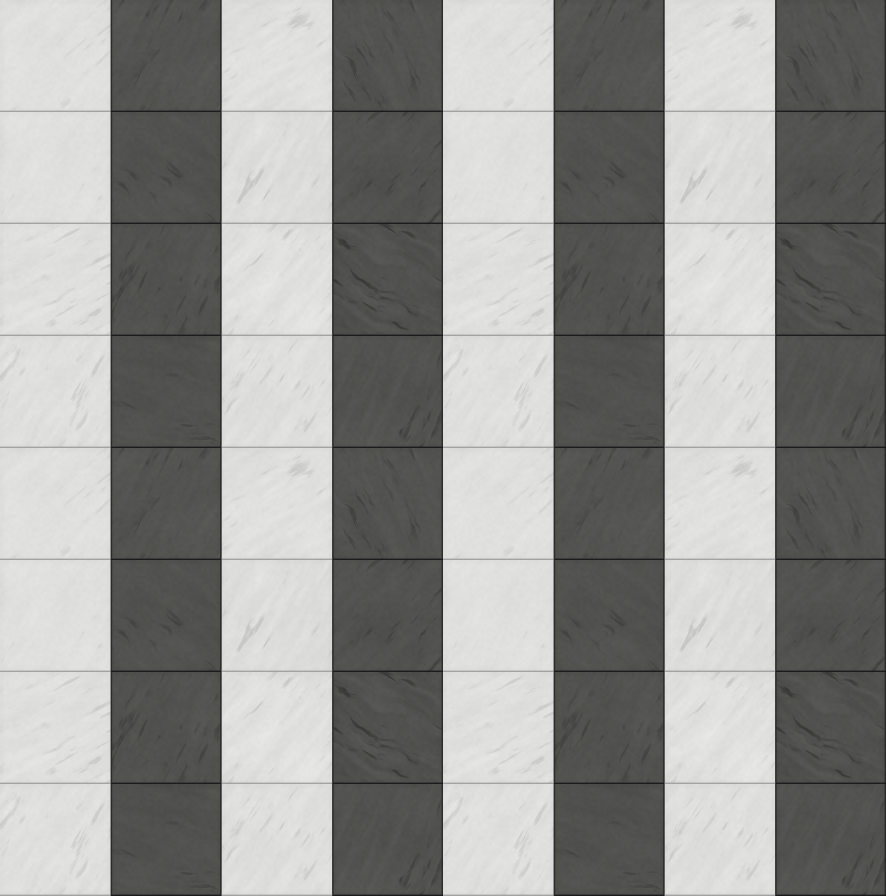
Write a Shadertoy shader that draws this pattern.

```glsl
// Vertical stripes of light and dark square stone tiles with thin joints and faint slate veining.

const float TILES = 8.0;          // tiles across and down
const float SLAB_KINDS = 4.0;     // slab faces recur after this many tiles
const float JOINT = 0.0125;       // joint width in tile units

const vec3 LIGHT_STONE = vec3(0.873, 0.873, 0.867);
const vec3 DARK_STONE  = vec3(0.322, 0.324, 0.311);
const vec3 LIGHT_JOINT = vec3(0.64);
const vec3 DARK_JOINT  = vec3(0.11);
const vec3 SIDE_JOINT  = vec3(0.17);

float hash(vec2 p) {
    vec3 q = fract(vec3(p.xyx) * 0.1031);
    q += dot(q, q.yzx + 33.33);
    return fract((q.x + q.y) * q.z);
}

float valueNoise(vec2 p) {
    vec2 cell = floor(p);
    vec2 f = fract(p);
    f = f * f * (3.0 - 2.0 * f);
    float low = mix(hash(cell), hash(cell + vec2(1, 0)), f.x);
    float high = mix(hash(cell + vec2(0, 1)), hash(cell + vec2(1, 1)), f.x);
    return mix(low, high, f.y);
}

float fbm(vec2 p) {
    float sum = 0.0;
    float gain = 0.5;
    for (int i = 0; i < 4; i++) {
        sum += gain * valueNoise(p);
        p = p * 2.03 + 17.0;
        gain *= 0.5;
    }
    return sum / 0.9375;
}

vec2 rotate(vec2 p, float angle) {
    float c = cos(angle);
    float s = sin(angle);
    return vec2(c * p.x + s * p.y, c * p.y - s * p.x);
}

// Share of a pixel covered by a band of the given width centred at distance 0.
float bandCoverage(float dist, float width, float pixel) {
    float upper = min(dist + 0.5 * pixel, 0.5 * width);
    float lower = max(dist - 0.5 * pixel, -0.5 * width);
    return clamp((upper - lower) / pixel, 0.0, 1.0);
}

// Brightness offset of one slab face: clouds, slanted cleft marks and fine grain.
float slabRelief(vec2 local, vec2 kind, float dark) {
    vec2 offset = 40.0 * vec2(hash(kind + 3.1), hash(kind + 8.7));
    float slant = mix(0.15, 1.15, hash(kind + 5.3));
    slant = mix(slant, -slant, dark * step(0.45, hash(kind + 2.9)));
    float wear = hash(kind + 12.4);
    wear *= wear;

    vec2 warped = local + 0.12 * (fbm(local * 3.0 + offset) - 0.5);
    vec2 along = rotate(warped, slant);
    float cloud = fbm(local * 2.5 + offset) - 0.5;
    float streak = fbm(along * vec2(3.0, 17.0) + offset) - 0.5;
    float cleft = smoothstep(0.60, 0.78, fbm(along * vec2(4.0, 22.0) + offset + 9.0));
    cleft *= smoothstep(0.42, 0.65, fbm(local * 3.0 + offset + 21.0));
    float grain = valueNoise(local * 38.0 + offset) - 0.5;

    float relief = 0.030 * cloud + (0.030 + 0.035 * wear) * streak;
    relief -= cleft * mix(0.05, 0.09, wear);
    relief += 0.016 * grain + 0.014 * (hash(kind + 6.6) - 0.5);
    return relief;
}

void mainImage(out vec4 fragColor, in vec2 fragCoord) {
    vec2 p = fragCoord / iResolution.xy * TILES;
    vec2 pixel = TILES / iResolution.xy;
    vec2 local = fract(p);
    vec2 kind = mod(floor(p), SLAB_KINDS);

    // Alternating columns: light first, then dark
    float columnDist = abs(mod(p.x - 0.5, 2.0) - 1.0);
    float dark = clamp((0.5 - columnDist) / pixel.x + 0.5, 0.0, 1.0);

    // Stone face
    vec3 color = mix(LIGHT_STONE, DARK_STONE, dark);
    color += slabRelief(local, kind, step(0.5, dark));

    // Soft bevel beside the joints
    vec2 edge = min(local, 1.0 - local);
    float bevel = 1.0 - smoothstep(JOINT, 0.05, min(edge.x, edge.y));
    color -= 0.012 * bevel;

    // Side joints lie just inside the dark columns, level joints at each tile foot
    float sideJoint = bandCoverage(columnDist - 0.5 + 0.5 * JOINT, JOINT, pixel.x);
    float footDist = mod(p.y - 0.5 * JOINT + 0.5, 1.0) - 0.5;
    float levelJoint = bandCoverage(footDist, JOINT, pixel.y);
    color = mix(color, SIDE_JOINT, sideJoint);
    color = mix(color, mix(LIGHT_JOINT, DARK_JOINT, dark), levelJoint);

    fragColor = vec4(clamp(color, 0.0, 1.0), 1.0);
}
```
